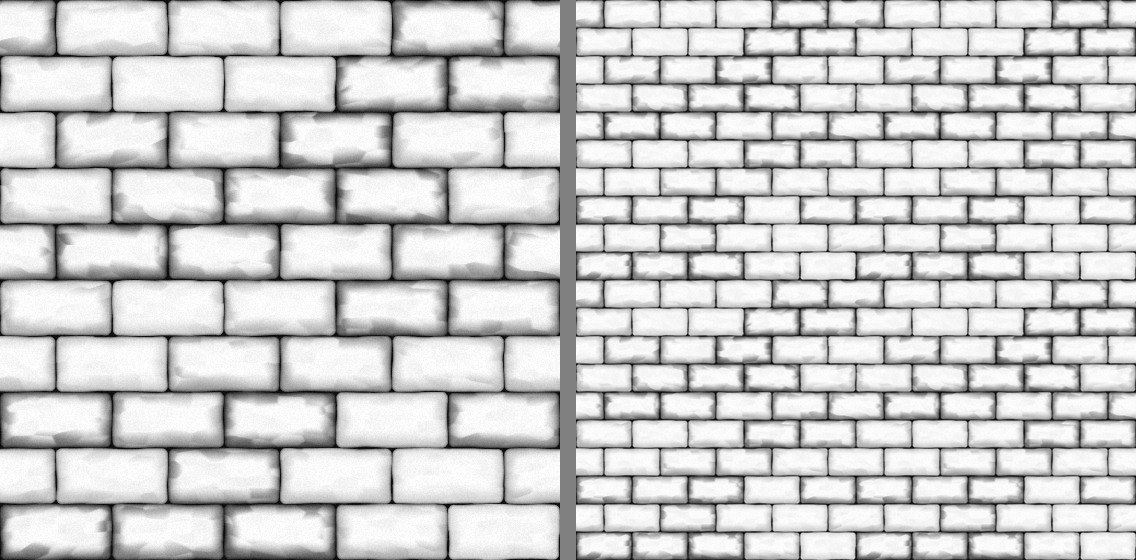
Left, the tile; right, the same tile 2 across and 2 down.
Write a WebGL 1 fragment shader that draws this texture map.

```glsl
precision highp float;
// Tiling wall of pillowed white bricks in running bond, with soft hand-shaded bevels.

uniform vec2 u_resolution;

const vec2 BRICKS = vec2(5.0, 10.0);        // repeats across and down
const vec2 HALF_SIZE = vec2(1.0, 0.5);      // half a brick, in brick heights
const float CORNER_RADIUS = 0.11;
const float BEVEL_RADIUS = 0.28;
const float BEVEL_WIDTH = 0.30;
const float BEVEL_LIFT = 0.045;             // raises the highlight, deepens the lower shade
const vec2 BEVEL_STRENGTH = vec2(0.14, 0.62); // flattest and roundest brick
const vec2 CREASE_WIDTH = vec2(0.017, 0.034); // thinnest and widest joint falloff
const float EDGE_WOBBLE = 0.012;
const vec2 FACET_SCALE = vec2(2.3, 4.6);
const float FACET_SHARPNESS = 16.0;
const float FACET_SHIFT = 0.15;
const float STREAK_TONE = 0.05;
const float JOINT_TONE = 0.06;
const float FACE_TONE = 0.985;
const float GRAIN_CELLS = 512.0;
const float GRAIN_TONE = 0.045;

float hash(vec2 p) {
  vec3 q = fract(vec3(p.xyx) * 0.1031);
  q += dot(q, q.yzx + 33.33);
  return fract((q.x + q.y) * q.z);
}

vec2 hash2(vec2 p) {
  return vec2(hash(p), hash(p + vec2(57.3, 19.7)));
}

// Depth inside a rounded box, positive toward its centre.
float insetDepth(vec2 q, float radius) {
  vec2 a = abs(q) - HALF_SIZE + radius;
  return radius - length(max(a, 0.0)) - min(max(a.x, a.y), 0.0);
}

// Softly blended cellular noise: every cell is a tilted plane, roughly -0.7 to 0.7.
float facets(vec2 p, vec2 seed) {
  vec2 cell = floor(p);
  float total = 0.0;
  float weightSum = 0.0;
  for (int j = -1; j <= 1; j++) {
    for (int i = -1; i <= 1; i++) {
      vec2 id = cell + vec2(float(i), float(j));
      vec2 key = id + seed;
      vec2 r = id + 0.15 + 0.7 * hash2(key) - p;
      vec2 tilt = hash2(key + 71.0) - 0.5;
      float weight = exp(-FACET_SHARPNESS * dot(r, r));
      total += weight * (hash(key + 133.0) - 0.5 + dot(r, tilt));
      weightSum += weight;
    }
  }
  return total / max(weightSum, 1e-6);
}

void main() {
  vec2 uv = gl_FragCoord.xy / u_resolution;

  // Running bond: odd rows slide by half a brick, and brick ids wrap.
  vec2 p = uv * BRICKS;
  float row = floor(p.y);
  p.x += 0.5 * mod(row, 2.0);
  vec2 brick = vec2(mod(floor(p.x), BRICKS.x), mod(row, BRICKS.y));
  vec2 q = (fract(p) - 0.5) * 2.0 * HALF_SIZE;
  vec2 seed = brick * 17.0 + 40.0;
  float roundness = hash(seed + 5.0);

  // Painted facets, sheared a little differently on each brick.
  float shear = 0.5 * (hash(seed + 9.0) - 0.5);
  vec2 facetPos = vec2(q.x, q.y + shear * q.x) * FACET_SCALE;
  float facet = facets(facetPos, seed);

  // Dark joint with a slightly uneven edge.
  vec2 phase = 6.2832 * hash2(seed + 3.0);
  float wobble = sin(q.x * 5.0 + phase.x) * sin(q.y * 7.0 + phase.y + q.x * 2.0);
  float depth = insetDepth(q, CORNER_RADIUS) + EDGE_WOBBLE * (wobble + facet);
  float creaseWidth = mix(CREASE_WIDTH.x, CREASE_WIDTH.y, roundness);
  float crease = 1.0 - exp(-max(depth, 0.0) / creaseWidth);

  // Broad bevel whose boundary is broken up by the facets.
  float rise = insetDepth(q - vec2(0.0, BEVEL_LIFT), BEVEL_RADIUS);
  float bevel = smoothstep(-0.05, BEVEL_WIDTH, rise + FACET_SHIFT * facet);
  float strength = mix(BEVEL_STRENGTH.x, BEVEL_STRENGTH.y, roundness);
  float face = FACE_TONE * mix(1.0, bevel, strength);
  face -= STREAK_TONE * max(facet + 0.1, 0.0);

  // Fine paper grain.
  float grain = hash(floor(uv * GRAIN_CELLS) + 211.0) - 0.5;
  float tone = mix(JOINT_TONE, face, crease) + GRAIN_TONE * grain;
  gl_FragColor = vec4(vec3(clamp(tone, 0.0, 1.0)), 1.0);
}
```
